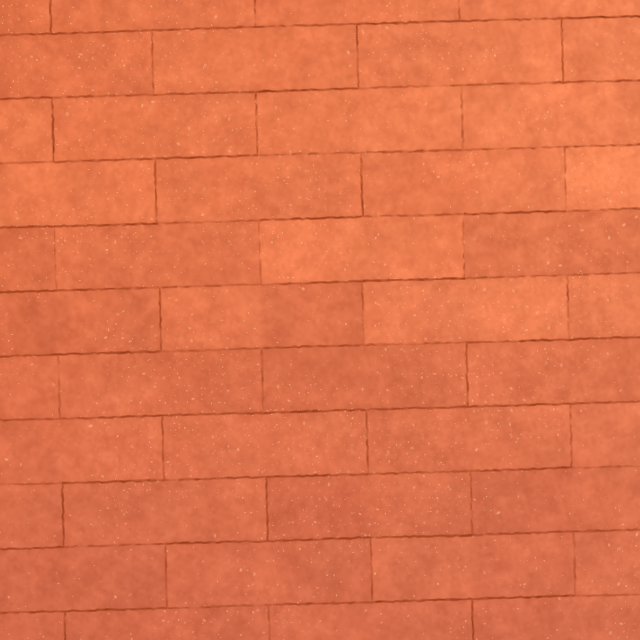
A three.js fragment shader for this texture:

```glsl
// Slightly tilted running-bond wall of orange-red bricks with thin broken joints and pale grit.
varying vec2 vUv;

const vec2 BRICK = vec2(0.319, 0.1004);     // brick length and row height
const vec2 ORIGIN = vec2(0.103, 0.0417);    // first upright joint and first bed joint
const vec2 TILT = vec2(0.025, -0.030);      // lean of upright joints, rise of rows
const float BED_WIDTH = 0.0012;             // half widths of the joints
const float UPRIGHT_WIDTH = 0.0010;
const float SOFTNESS = 0.0022;
const float WOBBLE = 0.0020;
const float JOINT_JITTER = 0.012;           // in brick lengths
const float TONE_SPREAD = 0.11;
const float GRAIN = 0.17;
const float GRIT_CELLS = 52.0;
const float GRIT_SHARE = 0.62;
const vec3 CLAY_LOW = vec3(0.830, 0.420, 0.292);
const vec3 CLAY_HIGH = vec3(0.915, 0.480, 0.307);
const vec3 SIDE_LIGHT = vec3(0.045, 0.050, 0.040);
const vec3 JOINT = vec3(0.58, 0.22, 0.09);
const vec3 GRIT = vec3(1.00, 0.74, 0.57);

float hash(vec2 p) {
  return fract(sin(dot(p, vec2(127.1, 311.7))) * 43758.5453);
}

float noise(vec2 p) {
  vec2 i = floor(p);
  vec2 f = fract(p);
  f = f * f * (3.0 - 2.0 * f);
  float low = mix(hash(i), hash(i + vec2(1.0, 0.0)), f.x);
  float high = mix(hash(i + vec2(0.0, 1.0)), hash(i + vec2(1.0, 1.0)), f.x);
  return mix(low, high, f.y);
}

// Soft line: 1 on the joint, 0 on the brick face
float line(float distanceToJoint, float halfWidth) {
  return 1.0 - smoothstep(halfWidth - 0.5 * SOFTNESS, halfWidth + SOFTNESS, abs(distanceToJoint));
}

// Small elongated grains, at most one per cell
float grit(vec2 p, float seed, float share) {
  vec2 cell = floor(p);
  vec2 id = cell + seed;
  vec2 center = 0.25 + 0.5 * vec2(hash(id + 3.1), hash(id + 7.7));
  float angle = 6.2832 * hash(id + 11.3);
  vec2 d = p - cell - center;
  d = mat2(cos(angle), -sin(angle), sin(angle), cos(angle)) * d;
  d.y *= 1.5;
  float radius = mix(0.08, 0.20, pow(hash(id + 5.9), 2.0));
  float brightness = mix(0.15, 0.9, pow(hash(id + 17.0), 1.5));
  return step(hash(id), share) * brightness * (1.0 - smoothstep(radius * 0.3, radius + 0.06, length(d)));
}

void main() {
  // Tilted wall coordinates with ragged edges
  vec2 wall = vUv + TILT * vUv.yx - ORIGIN;
  vec2 rough = vec2(noise(vUv * 150.0), noise(vUv * 150.0 + 40.0)) - 0.5;
  vec2 bent = wall + WOBBLE * rough;
  bent.y += 0.0015 * (noise(vec2(vUv.x * 7.0, floor(wall.y / BRICK.y + 0.5) * 5.0)) - 0.5);

  // Rows, every other one shifted by half a brick
  float rowPos = bent.y / BRICK.y;
  float row = floor(rowPos);
  float shift = 0.5 * (1.0 - mod(row, 2.0));
  float along = bent.x / BRICK.x - shift;
  float upright = floor(along + 0.5);
  float offset = along - upright - JOINT_JITTER * (hash(vec2(upright, row) + 2.3) - 0.5);
  float column = upright - 1.0 + step(0.0, offset);
  vec2 brick = vec2(column, row);

  // Clay: broad light, brick and half-brick tones, cloudy firing
  vec3 color = mix(CLAY_LOW, CLAY_HIGH, smoothstep(0.0, 0.8, vUv.y));
  color += SIDE_LIGHT * (vUv.x - 0.45) * (0.2 + 1.2 * vUv.y);
  float halfBlend = smoothstep(0.46, 0.54, along - column);
  float halfTone = mix(hash(brick + 21.0), hash(brick + 34.0), halfBlend);
  float tone = mix(hash(brick + 9.0), halfTone, 0.5) - 0.5;
  float cloud = noise(vUv * 14.0 + brick * 4.0) - 0.5;
  color *= 1.0 + TONE_SPREAD * vec3(0.75, 1.15, 1.1) * tone + 0.05 * cloud;

  // Mottled grain, each finer layer turned against the last
  float grain = 0.0;
  float weight = 0.45;
  vec2 grainPos = vUv * 42.0;
  for (int i = 0; i < 3; i++) {
    grain += weight * (noise(grainPos) - 0.5);
    grainPos = mat2(0.8, 0.6, -0.6, 0.8) * grainPos * 2.1 + 17.0;
    weight *= 0.9;
  }
  color *= 1.0 + GRAIN * grain * vec3(0.75, 1.15, 1.35);

  // Pale grit in loose clusters
  float cluster = smoothstep(0.2, 0.85, noise(vUv * 11.0 + 3.0));
  float specks = 0.0;
  for (int i = 0; i < 3; i++) {
    float layer = float(i);
    vec2 p = vUv * GRIT_CELLS * (1.0 + 0.4 * layer) + 0.37 * layer;
    specks = max(specks, grit(p, 50.0 * layer, GRIT_SHARE * (0.15 + 0.7 * cluster)));
  }
  color = mix(color, GRIT, 0.62 * specks);

  // Joints fade, break and darken along their length
  float bed = floor(rowPos + 0.5);
  float bedDistance = (rowPos - bed) * BRICK.y;
  float segment = floor(wall.x / BRICK.x * 2.0);
  float crumble = noise(vUv * 120.0 + 9.0) - 0.5;
  float bedWear = 0.32 + 0.4 * hash(vec2(segment, bed) + 61.0) + 0.5 * crumble + 0.3 * (noise(vUv * 32.0) - 0.5);
  float uprightWear = 0.2 + 0.45 * hash(vec2(upright, row) + 73.0) + 0.5 * crumble + 0.4 * (noise(vUv * 30.0 + 5.0) - 0.5);
  float bedLine = line(bedDistance, BED_WIDTH) * clamp(bedWear, 0.06, 0.95);
  float uprightLine = line(offset * BRICK.x, UPRIGHT_WIDTH) * clamp(uprightWear, 0.04, 0.9);
  float shade = 0.10 * exp(-abs(bedDistance) / 0.003);
  color = mix(color, JOINT, max(max(bedLine, uprightLine), shade));

  gl_FragColor = vec4(color, 1.0);
}
```
